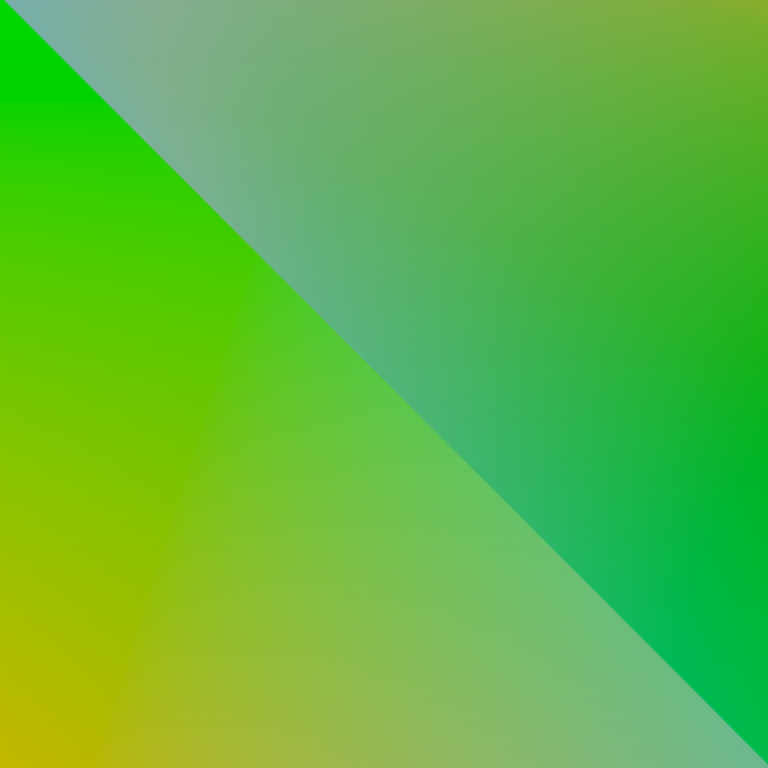
Write a WebGL 2 fragment shader that draws this background.

```glsl
#version 300 es
precision highp float;

uniform vec2 u_resolution;
out vec4 fragColor;

// Diagonal split
const float SPLIT_OFFSET = 0.005;

// Lower triangle
const float LOWER_RED = 0.77;
const float LOWER_BLUE = 0.56;
const float LOWER_CURVE = 0.62;
const float RED_START = 0.13;
const float RED_FADE = 0.45;
const vec2 BLUE_CREASE = vec2(0.435, -0.315); // position at the top, slope
const vec2 LOWER_GREEN = vec2(0.84, -0.12);   // value at the top, slope

// Upper triangle
const vec2 UPPER_RED = vec2(0.475, 0.03);
const vec2 UPPER_GREEN = vec2(0.68, 0.05);
const vec2 UPPER_BLUE = vec2(0.67, -0.50);
const vec2 RED_DROP = vec2(1.15, -0.50);
const vec2 VALLEY_SLOPES = vec2(-0.17, 0.55);
const float VALLEY_RAY = 0.47;
const vec2 RIDGE = vec2(0.20, 0.20);
const float RIDGE_WIDTH = 0.15;
const float RIDGE_GAIN = 0.04;
const float CORNER_START = 0.90;
const float CORNER_SLOPE = 2.5;
const float CORNER_GAIN = 0.45;

// Straight ramp: x is the start value, y the slope
float ramp(vec2 line, float t) {
    return line.x + line.y * t;
}

// Green to amber down the left side, with blue rising past a slanted crease
vec3 lowerColor(vec2 p) {
    float descent = max((p.y - RED_START) / (1.0 - RED_START), 0.0);
    float crease = ramp(BLUE_CREASE, p.y);
    float beyond = max((p.x - crease) / (1.0 - crease), 0.0);
    float red = LOWER_RED * pow(descent, LOWER_CURVE) * (1.0 - RED_FADE * p.x);
    float blue = LOWER_BLUE * pow(beyond, LOWER_CURVE);
    return vec3(red, ramp(LOWER_GREEN, p.y), blue);
}

// Grey blue to olive along the top, sinking to pure green on the right
vec3 upperColor(vec2 p) {
    float ray = clamp(p.y / max(p.x, 0.001), 0.0, 1.0);
    float ridge = max(1.0 - abs(p.x - ramp(RIDGE, p.y)) / RIDGE_WIDTH, 0.0);
    float corner = max(p.x - CORNER_START - CORNER_SLOPE * p.y, 0.0);
    float red = ramp(UPPER_RED, p.x) - p.x * p.y * ramp(RED_DROP, ray);
    red += RIDGE_GAIN * ridge + CORNER_GAIN * corner;
    float valley = VALLEY_SLOPES.x * ray
                 + VALLEY_SLOPES.y * max(ray - VALLEY_RAY, 0.0);
    float blue = ramp(UPPER_BLUE, p.x) + p.x * valley;
    return vec3(red, ramp(UPPER_GREEN, p.y), blue);
}

void main() {
    // Unit square, measured downward from the top left corner
    vec2 p = gl_FragCoord.xy / u_resolution;
    p.y = 1.0 - p.y;

    // Antialiased diagonal edge
    float side = p.x - p.y - SPLIT_OFFSET;
    float upper = smoothstep(-1.0, 1.0, side / fwidth(side));
    vec3 color = mix(lowerColor(p), upperColor(p), upper);
    fragColor = vec4(clamp(color, 0.0, 1.0), 1.0);
}
```
